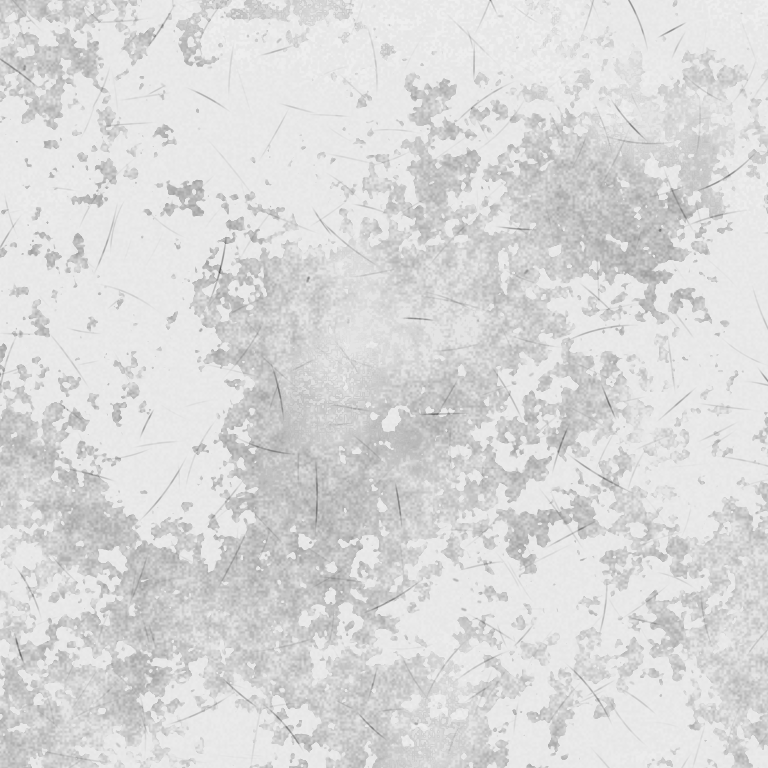
This texture is drawn by a WebGL 2 fragment shader. Its source:

```glsl
#version 300 es
precision highp float;
// Worn pale plaster: flaked grey patches, powdery grain and fine curved scratches.
// A coarse and a fine fractal noise are summed and thresholded into crisp flakes;
// scratches are tapered arcs scattered over jittered grid cells.

uniform vec2 u_resolution;
out vec4 outColor;

// Tones
const float BASE_TONE = 0.912;
const float PALE_FLAKE = 0.86;
const float DARK_FLAKE = 0.68;
const float DUST_TONE = 0.94;

// Flake shapes
const float PATCH_FREQ = 5.0;
const float FLAKE_FREQ = 58.0;
const float PATCH_WEIGHT = 1.7;
const float FLAKE_WEIGHT = 1.1;
const float THRESHOLD = -0.036;
const float EDGE = 0.03;

// Shading inside the flakes
const float CLOUD_FREQ = 7.0;
const float MOTTLE_FREQ = 70.0;
const float GRAIN_FREQ = 340.0;
const float MEAN_DARKNESS = 0.42;
const float BASE_GRAIN = 0.022;

const float TAU = 6.2831853;

// Integer hash of a cell and a seed, giving four values in 0..1
vec4 hash4(ivec2 cell, int seed) {
    uvec4 v = uvec4(uint(cell.x), uint(cell.y), uint(seed), 7u);
    v = v * 1664525u + 1013904223u;
    for (int i = 0; i < 2; i++) {
        v.x += v.y * v.w;
        v.y += v.z * v.x;
        v.z += v.x * v.y;
        v.w += v.y * v.z;
        v ^= v >> 16u;
    }
    return vec4(v >> 8u) / 16777216.0;
}

float valueNoise(vec2 p, int seed) {
    ivec2 cell = ivec2(floor(p));
    vec2 f = fract(p);
    vec2 s = f * f * (3.0 - 2.0 * f);
    float a = hash4(cell, seed).x;
    float b = hash4(cell + ivec2(1, 0), seed).x;
    float c = hash4(cell + ivec2(0, 1), seed).x;
    float d = hash4(cell + ivec2(1, 1), seed).x;
    return mix(mix(a, b, s.x), mix(c, d, s.x), s.y);
}

// Fractal noise centred on zero, each octave turned to hide the lattice
float fbm(vec2 p, int octaves, float gain, int seed) {
    const mat2 turn = mat2(1.6, 1.2, -1.2, 1.6);
    float sum = 0.0, total = 0.0, amplitude = 1.0;
    for (int i = 0; i < octaves; i++) {
        sum += amplitude * (valueNoise(p, seed + i) - 0.5);
        total += amplitude;
        amplitude *= gain;
        p = turn * p + 3.7;
    }
    return sum / total;
}

// Darkness of tapered arcs, at most one per cell; reach must stay below one cell
float scratches(vec2 p, float cells, float reach, float width, float density, int seed) {
    float pixel = 1.0 / u_resolution.y;
    ivec2 home = ivec2(floor(p * cells));
    float darkness = 0.0;
    for (int y = -1; y <= 1; y++)
    for (int x = -1; x <= 1; x++) {
        ivec2 cell = home + ivec2(x, y);
        vec4 place = hash4(cell, seed);
        vec4 shape = hash4(cell, seed + 50);
        if (place.w > density) continue;
        vec2 q = p - (vec2(cell) + place.xy) / cells;
        float angle = place.z * TAU;
        q = mat2(cos(angle), -sin(angle), sin(angle), cos(angle)) * q;
        float halfLength = reach * mix(0.35, 1.0, shape.x);
        float bend = (shape.y - 0.5) * 0.35 / reach;
        float along = abs(q.x) / halfLength;
        float taper = 1.0 - smoothstep(0.3, 1.0, along);
        float offset = abs(q.y - bend * q.x * q.x);
        float line = 1.0 - smoothstep(0.0, width * (0.4 + 0.6 * taper) + pixel, offset);
        darkness = max(darkness, line * taper * mix(0.2, 1.0, shape.z * shape.z));
    }
    return darkness;
}

void main() {
    vec2 p = gl_FragCoord.xy / u_resolution.y;

    // Flaked patches
    float level = PATCH_WEIGHT * fbm(p * PATCH_FREQ, 5, 0.55, 11)
                + FLAKE_WEIGHT * fbm(p * FLAKE_FREQ, 3, 0.7, 23);
    float flake = smoothstep(-EDGE, EDGE, level - THRESHOLD);

    // Cloudy, mottled and grainy greys
    float grain = valueNoise(p * GRAIN_FREQ, 31) - 0.5;
    float cloud = fbm(p * CLOUD_FREQ, 4, 0.5, 41);
    float mottle = fbm(p * MOTTLE_FREQ, 3, 0.65, 53);
    float shade = MEAN_DARKNESS + 1.4 * cloud + 1.1 * mottle + 0.7 * grain;
    float flakeTone = mix(PALE_FLAKE, DARK_FLAKE, clamp(shade, -0.2, 1.3));
    float tone = mix(BASE_TONE + BASE_GRAIN * grain, flakeTone, flake);

    // Powdery light dust
    float dustArea = smoothstep(0.08, 0.25, fbm(p * 4.0, 3, 0.5, 67));
    tone = mix(tone, DUST_TONE, 0.7 * dustArea * smoothstep(0.0, 0.3, grain + mottle));

    // Long scratches, faint hairlines and small chips
    float wear = 0.6 + 0.4 * smoothstep(-0.25, 0.15, valueNoise(p * 120.0, 71) - 0.5);
    for (int i = 0; i < 3; i++)
        tone -= 0.36 * wear * scratches(p, 9.0, 0.06, 0.0007, 0.6, 100 + i * 7);
    tone -= 0.12 * wear * scratches(p, 16.0, 0.045, 0.0005, 0.7, 200);
    tone -= 0.35 * scratches(p, 13.0, 0.006, 0.0016, 0.25, 300);

    outColor = vec4(vec3(tone), 1.0);
}
```
